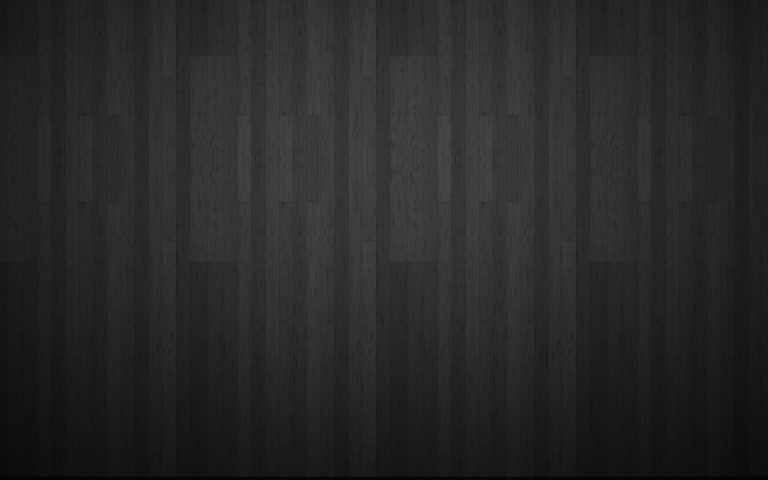
Write a Shadertoy shader that draws this texture.

```glsl
// Dark wooden floor of narrow upright planks under a soft spotlight.
// A tile of 14 planks repeats across and is mirrored about a level axis;
// hashed value noise draws the grain, thin contour rings draw the knots.

#define TILES_ACROSS 3.84    // repeats over the canvas width
#define TILE_START 0.95      // left edge of the first whole tile, in tiles
#define MIRROR_Y 0.669       // height of the mirror axis
#define TILE_WIDTH 0.4167    // tile width in canvas heights
#define WIDE_PART 0.17       // share of the tile taken by two wider planks
#define SEAM 0.0018          // seam half width in canvas heights
#define SEAM_DEPTH 0.10
#define GRAIN_DEPTH 0.20
#define PORE_DEPTH 0.13
#define RING_DEPTH 0.13
#define LIGHT_PEAK 0.243
#define LIGHT_FALLOFF vec2(2.6, 2.15)

// Per plank: distance of the butt joint from the axis, tone inside, tone outside
const vec3 PLANKS[14] = vec3[14](
    vec3(0.215, 1.00, 0.83), vec3(0.215, 1.03, 0.91),
    vec3(0.215, 0.97, 0.91), vec3(0.090, 1.10, 1.02),
    vec3(2.000, 0.89, 0.89), vec3(2.000, 1.05, 1.05),
    vec3(0.090, 1.09, 1.00), vec3(2.000, 0.96, 0.96),
    vec3(0.090, 0.95, 1.08), vec3(2.000, 1.01, 1.01),
    vec3(2.000, 0.88, 0.88), vec3(2.000, 1.03, 1.03),
    vec3(0.171, 1.02, 1.09), vec3(2.000, 0.89, 0.89));

float hash(vec2 p) {
    vec3 q = fract(vec3(p.xyx) * 0.1031);
    q += dot(q, q.yzx + 33.33);
    return fract((q.x + q.y) * q.z);
}

float noise(vec2 p) {
    vec2 cell = floor(p), f = fract(p);
    f = f * f * (3.0 - 2.0 * f);
    return mix(mix(hash(cell), hash(cell + vec2(1, 0)), f.x),
               mix(hash(cell + vec2(0, 1)), hash(cell + vec2(1, 1)), f.x), f.y);
}

// Thin dark growth lines; x runs -0.5 to 0.5 over the plank, d is axis distance
float growthRings(float x, float d, float id) {
    float warp = noise(vec2(x * 2.0 + id * 9.0, d * 11.0 + id * 5.0));
    warp += 0.25 * noise(vec2(x * 7.0 + id * 3.0, d * 50.0));
    float field = x * 0.8 + warp * 0.8 + d;
    float strength = 0.4;
    bool roundKnot = id == 1.0 || id == 4.0;
    if (roundKnot || id == 7.0) {
        vec2 q = roundKnot ? vec2(x, d * 9.0) : vec2(x, (d - 0.17) * 3.5);
        float r = length(q);
        field = r * 1.2 + warp * 0.45;
        strength = mix(1.0, 0.35, smoothstep(0.15, 0.6, r));
    }
    float wave = 0.5 + 0.5 * cos(field * 20.0);
    // Lines fade in and out along the board
    strength *= 0.4 + noise(vec2(x * 3.0 + id * 13.0, d * 30.0));
    return strength * wave * wave * wave;
}

// Relative brightness of the wood
float wood(vec2 uv) {
    float u = fract(uv.x * TILES_ACROSS - TILE_START);
    float d = abs(uv.y - MIRROR_Y);

    // Plank index and position within it
    bool wide = u < WIDE_PART;
    float width = wide ? WIDE_PART / 2.0 : (1.0 - WIDE_PART) / 12.0;
    float p = wide ? u / width : 2.0 + (u - WIDE_PART) / width;
    float id = clamp(floor(p), 0.0, 13.0);
    float x = p - id - 0.5;
    vec3 plank = PLANKS[int(id)];
    float tone = d < plank.x ? plank.y : plank.z;

    // Each board on either side of a joint gets its own grain
    float board = id + (d < plank.x ? 0.0 : 20.0);
    vec2 g = vec2(u * TILE_WIDTH, d);
    float bands = noise(g * vec2(110.0, 4.0) + board * 7.0);
    float streaks = noise(g * vec2(360.0, 22.0) + board * 17.0);
    float flecks = noise(g * vec2(470.0, 180.0) + board * 31.0);
    float grain = 0.35 * bands + 0.35 * streaks + 0.3 * flecks - 0.5;
    float pores = smoothstep(0.62, 0.9, noise(g * vec2(450.0, 65.0) + board * 41.0));
    tone *= 1.0 + GRAIN_DEPTH * grain;
    tone *= 1.0 - PORE_DEPTH * (pores - 0.15);
    tone *= 1.0 - RING_DEPTH * (growthRings(x, d, board) - 0.1);

    // Soft seams along the sides and at the butt joint
    float side = (0.5 - abs(x)) * width * TILE_WIDTH;
    float gap = min(side, abs(d - plank.x));
    return tone * (1.0 - SEAM_DEPTH * (1.0 - smoothstep(0.0, SEAM, gap)));
}

void mainImage(out vec4 fragColor, in vec2 fragCoord) {
    vec2 uv = fragCoord / iResolution.xy;

    // Four samples per pixel smooth plank edges and fine grain
    float tone = 0.0;
    for (int i = 0; i < 4; i++) {
        vec2 offset = vec2(i & 1, i >> 1) * 0.5 - 0.25;
        tone += 0.25 * wood((fragCoord + offset) / iResolution.xy);
    }

    // Spotlight above the middle and a dark strip along the bottom
    vec2 away = uv - vec2(0.5, MIRROR_Y);
    float light = LIGHT_PEAK * exp(-dot(LIGHT_FALLOFF, away * away));
    light *= mix(0.3, 1.0, smoothstep(0.005, 0.009, uv.y));
    fragColor = vec4(vec3(light * tone), 1.0);
}
```
